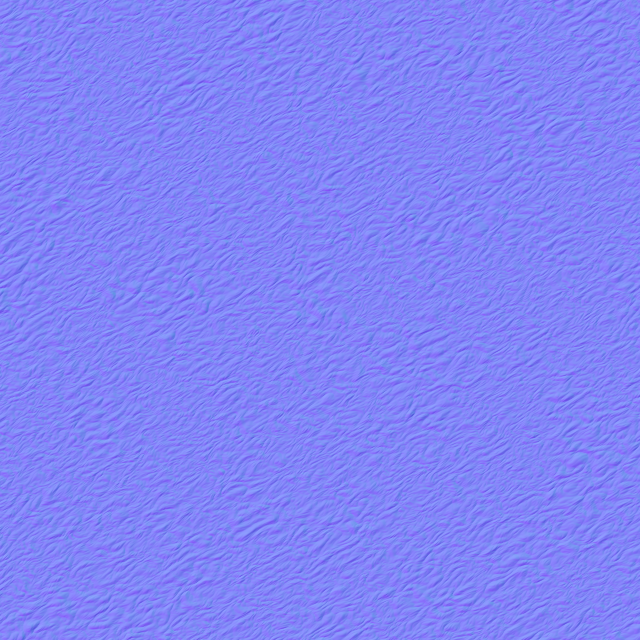
Give the GLSL for this texture map, as a WebGL 2 fragment shader.

```glsl
#version 300 es
precision highp float;
// Normal map of a fine, puffy leather-like grain with slanted creases.
// Stretched, warped billow noise forms a height field; its slopes are
// measured by central differences and turned into red, green and blue.

uniform vec2 u_resolution;
out vec4 outColor;

const float GRAIN_ANGLE = 0.52;             // slant of the creases, radians
const vec2  GRAIN_CELLS = vec2(47.0, 95.0); // cells along and across the slant
const float WARP_AMOUNT = 0.55;             // bending of the creases, in cells
const float PATCH_SCALE = 8.0;              // size of smooth and bulky regions
const float CREASE_SOFTNESS = 0.003;
const float SLOPE_STEP = 0.0010;            // half width of the slope sample
const float RELIEF = 0.00100;               // strength of the slopes
const vec2  LIT_SOFTENING = vec2(13.0, 4.0);
const vec3  FLAT_COLOR = vec3(0.513, 0.523, 0.972);
const float BLUE_FOLLOW = 0.6;              // how far blue follows red

// Unit gradient vector chosen by the sine hash of a lattice point.
vec2 latticeGradient(vec2 cell) {
    float turn = fract(sin(dot(cell, vec2(127.1, 311.7))) * 43758.5453);
    return vec2(cos(6.28319 * turn), sin(6.28319 * turn));
}

float gradientNoise(vec2 p) {
    vec2 cell = floor(p);
    vec2 f = p - cell;
    vec2 blend = f * f * f * (f * (f * 6.0 - 15.0) + 10.0);
    vec2 right = vec2(1.0, 0.0);
    vec2 up = vec2(0.0, 1.0);
    float a = dot(latticeGradient(cell), f);
    float b = dot(latticeGradient(cell + right), f - right);
    float c = dot(latticeGradient(cell + up), f - up);
    float d = dot(latticeGradient(cell + 1.0), f - 1.0);
    return mix(mix(a, b, blend.x), mix(c, d, blend.x), blend.y);
}

// Rounded bumps parted by narrow creases.
float billow(vec2 p) {
    float n = gradientNoise(p);
    return sqrt(n * n + CREASE_SOFTNESS);
}

float grainHeight(vec2 uv, float bulk) {
    float c = cos(GRAIN_ANGLE);
    float s = sin(GRAIN_ANGLE);
    vec2 p = vec2(c * uv.x + s * uv.y, c * uv.y - s * uv.x) * GRAIN_CELLS;

    // Bend the grid so that the creases wander
    vec2 bend = vec2(gradientNoise(p * 0.43 + 17.3),
                     gradientNoise(p * 0.43 + 61.9));
    p += WARP_AMOUNT * bend;

    // Large puffs, main grain and fine wrinkles
    float puffs = billow(p * 0.55 + 31.7) * mix(0.3, 1.3, bulk);
    float grain = billow(p) * mix(0.85, 1.1, bulk);
    float wrinkles = billow(p * 2.1 + 83.1) * mix(0.42, 0.26, bulk);
    return puffs + grain + wrinkles;
}

void main() {
    vec2 uv = gl_FragCoord.xy / min(u_resolution.x, u_resolution.y);

    // Broad regions of finer and bulkier grain
    float bulk = smoothstep(-0.4, 0.4, gradientNoise(uv * PATCH_SCALE + 5.2));

    // Slopes of the height field
    vec2 dx = vec2(SLOPE_STEP, 0.0);
    vec2 dy = vec2(0.0, SLOPE_STEP);
    vec2 rise = vec2(grainHeight(uv + dx, bulk) - grainHeight(uv - dx, bulk),
                     grainHeight(uv + dy, bulk) - grainHeight(uv - dy, bulk));
    vec2 slope = rise / (2.0 * SLOPE_STEP);

    // Red rises on left faces, green on upper faces; lit faces are gentler
    vec2 tilt = RELIEF * vec2(slope.x, -slope.y);
    tilt /= 1.0 + LIT_SOFTENING * max(tilt, 0.0);
    tilt = max(tilt, vec2(-0.2));

    vec3 color = FLAT_COLOR + vec3(tilt, BLUE_FOLLOW * tilt.x);
    outColor = vec4(clamp(color, 0.0, 1.0), 1.0);
}
```
